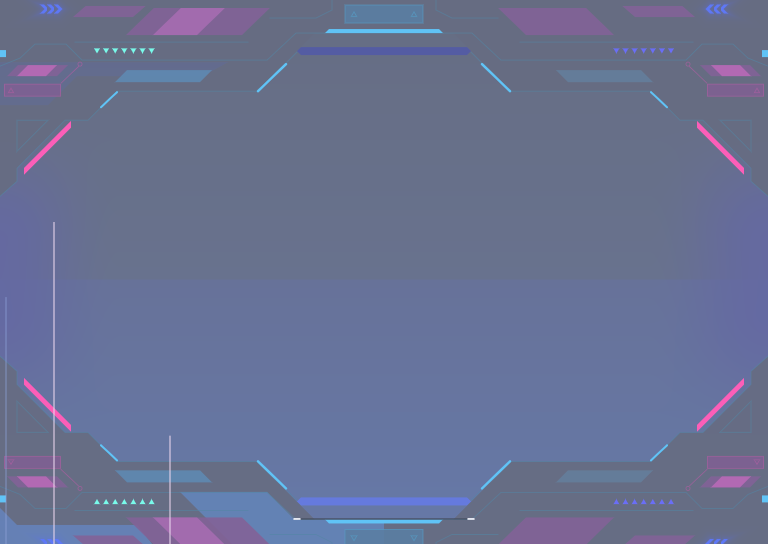
This background is drawn by a Shadertoy shader. Its source:

```glsl
// A muted blue interface frame: angular panels, neon strips and thin outlines
// around an empty field. One quadrant is described with distance functions and
// folded to all corners; uneven tints and light beams are added unfolded.
#define DESIGN vec2(768.0, 543.0)
#define FOLD_Y 551.5
#define HORIZON 279.0
#define RGB(r, g, b) (vec3(r, g, b) / 255.0)
#define CYAN RGB(96, 195, 246)
#define HOT_PINK RGB(252, 94, 184)
#define DULL_PINK RGB(130, 98, 151)
#define TEAL_LINE RGB(82, 133, 164)
#define FRAME_GRAY RGB(102, 108, 130)

float pixelSize;
vec3 color;

// Blends a colour over the scene where the distance is negative
void paint(vec3 ink, float d, float opacity) {
    color = mix(color, ink, opacity * clamp(0.5 - d / pixelSize, 0.0, 1.0));
}

float segment(vec2 p, vec2 a, vec2 b) {
    vec2 ab = b - a;
    return length(p - a - ab * clamp(dot(p - a, ab) / dot(ab, ab), 0.0, 1.0));
}

float box(vec2 p, vec2 center, vec2 halfSize) {
    vec2 d = abs(p - center) - halfSize;
    return max(d.x, d.y);
}

// Slanted panel; xs is its lower edge, ys its vertical extent
float panel(vec2 p, vec2 xs, vec2 ys, float slant) {
    float x = p.x - slant * (ys.y - p.y);
    return max(max(xs.x - x, x - xs.y) * 0.72, max(ys.x - p.y, p.y - ys.y));
}

float triangle(vec2 p, float size) {
    return max(abs(p.x) * 0.87 + p.y * 0.5, -p.y) - size;
}

// Height of the inner frame boundary along x
float frameEdge(float x) {
    return 196.0 - 0.9 * clamp(x, 0.0, 17.0) - 13.0 * step(17.0, x)
        - clamp(x - 17.0, 0.0, 48.0) - clamp(x - 88.0, 0.0, 29.0)
        - clamp(x - 257.0, 0.0, 58.0);
}

const vec2 INNER[9] = vec2[9](vec2(0, 196), vec2(17, 181), vec2(17, 168),
    vec2(65, 120), vec2(88, 120), vec2(117, 91), vec2(257, 91), vec2(286, 63), vec2(297, 52));
const vec2 OUTER[8] = vec2[8](vec2(0, 66), vec2(20, 58), vec2(35, 44),
    vec2(66, 44), vec2(82, 60), vec2(267, 60), vec2(296, 33), vec2(384, 33));

void mainImage(out vec4 fragColor, in vec2 fragCoord) {
    vec2 uv = fragCoord / iResolution.xy;
    vec2 p = vec2(uv.x, 1.0 - uv.y) * DESIGN;
    vec2 q = vec2(min(p.x, DESIGN.x - p.x), min(p.y, FOLD_Y - p.y));
    float left = step(p.x, 384.0);
    float low = step(HORIZON, p.y);
    pixelSize = DESIGN.x / iResolution.x;

    // Field gradient with a soft horizon and violet sides
    vec3 upper = mix(RGB(102, 109, 131), RGB(104, 114, 142), p.y / HORIZON);
    vec3 lower = mix(RGB(103, 114, 153), RGB(102, 121, 168), (p.y - HORIZON) / 264.0);
    color = mix(upper, lower, smoothstep(-1.0, 1.0, p.y - HORIZON));
    float side = (1.0 - smoothstep(0.0, 120.0, q.x)) * smoothstep(110.0, 240.0, q.y);
    color = mix(color, RGB(100, 104, 163), 0.85 * side);

    // Frame body and its blue tints
    paint(FRAME_GRAY, (q.y - frameEdge(q.x)) * 0.75, 0.95);
    paint(RGB(97, 107, 151), panel(p, vec2(-60, 203), vec2(62, 76), 1.8), 0.55);
    paint(RGB(97, 107, 151), panel(p, vec2(-40, 48), vec2(76, 105), 1.0), 0.55);
    float sweep = max(max((p.y - 311.0 - p.x) * 0.7, p.x - 384.0),
        491.0 + clamp(p.x - 267.0, 0.0, 28.0) - p.y);
    paint(RGB(99, 134, 188), sweep, 0.85);
    float corner = max(507.0 + clamp(p.x, 0.0, 17.0) - p.y, (p.x - 137.0 - (p.y - 524.0) * 0.8) * 0.75);
    paint(RGB(101, 132, 189), corner, 0.85);

    // Thin outlines
    float wire = 1e3;
    for (int i = 0; i < 8; i++) wire = min(wire, segment(q, INNER[i], INNER[i + 1]));
    for (int i = 0; i < 7; i++) wire = min(wire, segment(q, OUTER[i], OUTER[i + 1]));
    wire = min(wire, segment(q, vec2(75, 42), vec2(248, 42)));
    wire = min(wire, segment(q, vec2(270, 18), vec2(316, 18)));
    wire = min(wire, segment(q, vec2(316, 18), vec2(332, 10)));
    wire = min(wire, segment(q, vec2(332, 10), vec2(332, 0)));
    float notch = max(max(17.0 - q.x, 120.0 - q.y), (q.x + q.y - 168.0) * 0.71);
    paint(TEAL_LINE, min(wire, abs(notch)) - 0.4, 0.65);

    // Pink and cyan panels
    paint(DULL_PINK, panel(q, vec2(mix(126.0, 154.0, 1.0 - left), 242), vec2(8, 35), 1.03), 0.9);
    paint(RGB(166, 108, 177), panel(q, vec2(153, 197), vec2(8, 35), 1.03), 0.9 * left);
    paint(DULL_PINK, panel(q, vec2(73, 133), vec2(6, 17), 1.15), 0.9);
    paint(DULL_PINK, panel(q, vec2(7, 57), vec2(65, 76), 1.0), 0.9);
    paint(RGB(184, 106, 182), panel(q, vec2(17, 46), vec2(65, 76), 1.0), 0.9);
    paint(mix(RGB(100, 126, 155), RGB(94, 137, 178), left), panel(q, vec2(115, 200), vec2(70, 82), 1.0), 0.9);
    float tag = box(q, vec2(32.5, 90), vec2(28, 6));
    paint(RGB(126, 96, 146), tag, 0.9);
    float pinkWire = min(abs(tag), segment(q, vec2(61, 83), vec2(79, 66)));
    pinkWire = min(pinkWire, abs(length(q - vec2(80, 64)) - 2.0));
    pinkWire = min(pinkWire, abs(triangle(vec2(q.x - 11.0, 91.0 - q.y), 1.5)));
    paint(RGB(170, 94, 160), pinkWire - 0.4, 0.75);

    // Neon strips and the central bar
    paint(HOT_PINK, max(abs(q.x + q.y - 195.0) * 0.71 - 2.4, abs(q.x - 47.5) - 23.5), 1.0);
    float neon = segment(q, vec2(101, 107), vec2(117, 92)) - 1.0;
    neon = min(neon, segment(q, vec2(258, 91), vec2(286, 64)) - 1.2);
    neon = min(neon, box(q, vec2(2, 53.5), vec2(4, 3.5)));
    paint(CYAN, min(neon, panel(q, vec2(325, 400), vec2(29, 33), 1.0)), 1.0);
    float bar = max(abs(q.y - 51.0) - 4.0, (297.0 + abs(q.y - 51.0) - q.x) * 0.8);
    paint(mix(RGB(84, 92, 163), RGB(101, 122, 222), low), bar, 1.0);

    // Central badge
    float badge = box(q, vec2(384, 14), vec2(39, 9));
    paint(RGB(90, 126, 162), badge, 0.9);
    paint(RGB(84, 156, 198), min(abs(badge), abs(triangle(vec2(q.x - 354.0, 15.0 - q.y), 1.6))) - 0.4, 0.75);

    // Rows of triangles and glowing chevrons
    float column = clamp(floor((q.x - 97.0) / 9.1 + 0.5), 0.0, 6.0);
    vec3 rowInk = mix(RGB(106, 110, 246), RGB(121, 250, 234), left);
    paint(rowInk, triangle(vec2(q.x - 97.0 - 9.1 * column, 50.0 - q.y) * vec2(1, -1), 1.7), 1.0);
    float arrow = clamp(floor((q.x - 44.0) / 7.0 + 0.5), 0.0, 2.0);
    vec2 a = vec2(q.x - 44.0 - 7.0 * arrow, abs(q.y - 9.0));
    float chevron = max(abs(a.x + a.y - 2.5) * 0.71 - 1.4, a.y - 4.5);
    color = mix(color, RGB(88, 108, 240), 0.3 * exp(-0.3 * max(chevron, 0.0)));
    paint(RGB(94, 120, 246), chevron, 1.0);

    // Pale light beams and the lower rim
    float beams = min(box(p, vec2(54, 422), vec2(0.6, 200)), box(p, vec2(170, 635), vec2(0.6, 200)));
    paint(RGB(232, 212, 236), beams, 0.9);
    paint(RGB(140, 160, 215), box(p, vec2(6, 497), vec2(0.5, 200)), 0.75);
    paint(RGB(70, 78, 96), box(p, vec2(384, 518), vec2(86, 0.7)), 0.9);
    paint(RGB(235, 238, 246), box(vec2(q.x, p.y), vec2(297, 518), vec2(3.5, 0.9)), 1.0);

    fragColor = vec4(color, 1.0);
}
```
